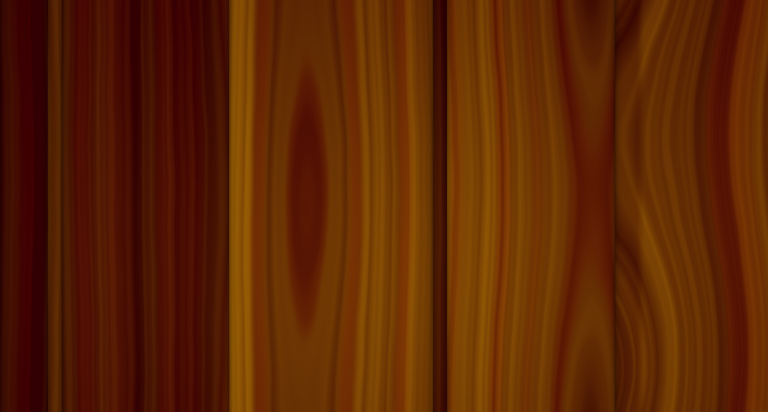
A Shadertoy shader for this texture:

```glsl
const vec3 DARK_WOOD = vec3(0.215, 0.015, 0.008);
const vec3 GOLD_WOOD = vec3(0.55, 0.325, 0.015);
const float RED_STAIN = 0.05;      // green lost in the reddest rings
const float BEND = 2.8;            // how fast the pith wanders in depth
const float WARP = 0.022;          // slow sway of the grain
const float RIPPLE = 0.004;        // small jitter of the rings
const float HEART_DARKNESS = 0.24;
const float HEART_RADIUS = 0.035;
const float LIGHT = 0.42;
const vec2 LIGHT_CENTER = vec2(0.56, 0.33);
const vec2 LIGHT_SIZE = vec2(0.52, 0.75);
const float SEAM_SHADOW = 0.35;
const float SEAM_WIDTH = 0.006;

// Planks from left to right, lengths in canvas heights
const int PLANKS = 9;
const float LEFT[9] = float[9](0.0, 0.116, 0.15, 0.556, 0.61, 1.051, 1.085, 1.493, 1.555);
const float SOFT[9] = float[9](0.0, 0.0, 0.0, 0.0, 0.014, 0.0, 0.0, 0.0, 0.012);
const float TONE[9] = float[9](0.08, 0.5, 0.22, 0.56, 0.29, 0.02, 0.55, 0.27, 0.5);
// Grain: pith x, pith y, slope of the pith, tone gained with radius
const vec4 GRAIN[9] = vec4[9](
    vec4(-0.50, 0.00, 0.10, 0.0), vec4(-0.50, 0.00, 0.10, 0.0),
    vec4( 0.62, 0.00, 0.16, 0.1), vec4( 0.74, 0.51, 0.18, 1.0),
    vec4( 0.74, 0.51, 0.18, 1.0), vec4( 0.30, 0.50, 0.10, 0.0),
    vec4( 1.437, -0.05, 0.20, 0.4), vec4( 1.40, 0.10, 0.62, 0.1),
    vec4( 1.40, 0.10, 0.62, 0.1));

float hash(vec2 p) {
    return fract(sin(dot(p, vec2(127.1, 311.7))) * 43758.5453);
}

float noise(vec2 p) {
    vec2 cell = floor(p), f = fract(p);
    f = f * f * (3.0 - 2.0 * f);
    return mix(mix(hash(cell), hash(cell + vec2(1, 0)), f.x),
               mix(hash(cell + vec2(0, 1)), hash(cell + vec2(1, 1)), f.x), f.y);
}

// Centered noise along the radius, constant around each ring
float ring(float radius, float frequency, float seed) {
    return noise(vec2(radius * frequency, seed)) - 0.5;
}

float ringRadius(vec2 p, vec4 grain, float seed) {
    float sway = noise(p * vec2(3.0, 1.7) + seed * 7.0) - 0.5;
    float jitter = noise(p * vec2(24.0, 9.0) + seed) - 0.5;
    float depth = grain.z / BEND * sin(BEND * (p.y - grain.y));
    return length(vec2(p.x - grain.x + WARP * sway, depth)) + RIPPLE * jitter;
}

vec3 plankColor(int i, vec2 p, float light) {
    vec4 grain = GRAIN[i];
    float seed = floor(grain.x * 31.0) + 40.0;
    float radius = ringRadius(p, grain, seed);

    // Broad bands, growth rings and fine pores
    float fineness = smoothstep(0.0, 0.16, radius);
    float rings = 0.26 * ring(radius, 13.0, seed)
                + 0.34 * ring(radius, 34.0, seed + 1.0)
                + mix(0.10, 0.28, fineness) * ring(radius, 78.0, seed + 2.0)
                + mix(0.04, 0.20, fineness) * ring(radius, 150.0, seed + 3.0);
    rings *= mix(0.75, 1.1, TONE[i]);

    float heart = HEART_DARKNESS * exp(-pow(radius / HEART_RADIUS, 2.0));
    float tone = TONE[i] + grain.w * radius + rings - heart + light;
    vec3 color = mix(DARK_WOOD, GOLD_WOOD, clamp(tone, -0.05, 1.1));
    color.g -= RED_STAIN * smoothstep(0.55, 0.95, noise(vec2(radius * 26.0, seed + 5.0)));
    return max(color, 0.0);
}

void mainImage(out vec4 fragColor, in vec2 fragCoord) {
    vec2 p = fragCoord / iResolution.y;
    float pixel = 1.0 / iResolution.y;

    // Warm pool of light, dimmer towards the corners
    vec2 q = (fragCoord / iResolution.xy - LIGHT_CENTER) / LIGHT_SIZE;
    float light = LIGHT * (exp(-dot(q, q)) - 0.5);

    // Lay each plank over the one to its left
    vec3 color = vec3(0.0);
    float shadow = 1.0;
    for (int i = 0; i < PLANKS; i++) {
        float blur = max(SOFT[i], 0.7 * pixel);
        float cover = smoothstep(-blur, blur, p.x - LEFT[i]);
        if (i == 0) cover = 1.0;
        if (cover > 0.0) color = mix(color, plankColor(i, p, light), cover);
        if (SOFT[i] == 0.0) shadow *= 1.0 - SEAM_SHADOW * exp(-abs(p.x - LEFT[i]) / SEAM_WIDTH);
    }
    fragColor = vec4(color * shadow, 1.0);
}
```
